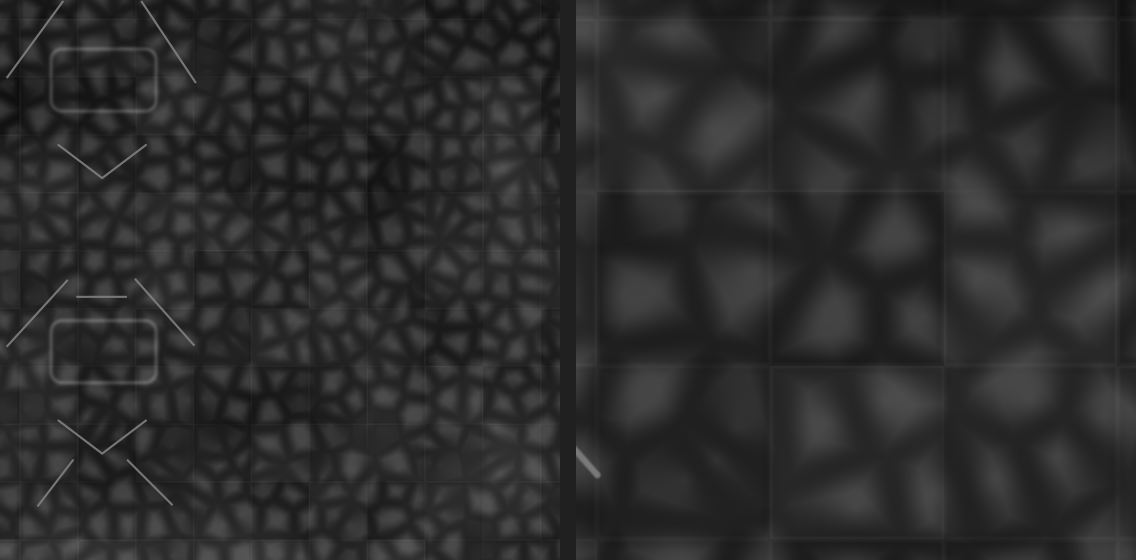
Left: the whole. Right: its middle third, enlarged.
Reproduce this texture map procedurally as a three.js fragment shader.

```glsl
// Dark grey panel: soft Voronoi pebbles under a grid of unevenly toned tiles,
// with thin pale seams and a few line marks and rounded frames on the left.
// Cells come from F2 - F1 distances, slow tone drift from gradient noise.

#define CELLS 19.0        // pebbles across the canvas
#define JITTER 0.84       // irregularity of the pebbles
#define TILE 0.1033       // tile side
#define TILE_SHIFT 0.0358 // grid origin
#define BASE_TONE 0.132   // tone of the gaps
#define CELL_GAIN 0.145   // pebble brightness over the gaps
#define TILE_VARY 0.060   // tone spread between tiles
#define DRIFT 0.065       // strength of the slow tone noise
#define FALL 0.050        // darkening towards the top
#define SEAM_GAIN 0.036   // seam brightness
#define MARK_TONE 0.50    // tone of the line marks
#define MARK_AXIS 0.1825  // centre line of the marks

varying vec2 vUv;

vec2 hash2(vec2 p) {
  vec3 q = fract(p.xyx * vec3(0.1031, 0.1030, 0.0973));
  q += dot(q, q.yzx + 33.33);
  return fract((q.xx + q.yz) * q.zy);
}

float cornerSlope(vec2 corner, vec2 offset) {
  float angle = 6.2832 * hash2(corner + 71.0).x;
  return dot(vec2(cos(angle), sin(angle)), offset);
}

float gradientNoise(vec2 p) {
  vec2 i = floor(p), f = fract(p);
  vec2 u = f * f * f * (f * (f * 6.0 - 15.0) + 10.0);
  vec2 e = vec2(1.0, 0.0);
  return mix(mix(cornerSlope(i, f), cornerSlope(i + e, f - e), u.x),
             mix(cornerSlope(i + e.yx, f - e.yx), cornerSlope(i + 1.0, f - 1.0), u.x), u.y);
}

// Bright in the middle of each Voronoi cell, dark along its borders
float pebbles(vec2 p) {
  vec2 home = floor(p);
  float nearest = 8.0, second = 8.0;
  for (int y = -2; y <= 2; y++) {
    for (int x = -2; x <= 2; x++) {
      vec2 cell = home + vec2(float(x), float(y));
      vec2 site = cell + 0.5 + JITTER * (hash2(cell + 19.0) - 0.5);
      float d = distance(p, site);
      second = min(second, max(nearest, d));
      nearest = min(nearest, d);
    }
  }
  return smoothstep(0.02, 0.86, second - nearest);
}

float segment(vec2 p, vec2 a, vec2 b) {
  vec2 ab = b - a;
  return length(p - a - ab * clamp(dot(p - a, ab) / dot(ab, ab), 0.0, 1.0));
}

float roundedFrame(vec2 p, vec2 halfSize, float radius) {
  vec2 q = abs(p) - halfSize + radius;
  return abs(length(max(q, 0.0)) + min(max(q.x, q.y), 0.0) - radius);
}

float lineMarks(vec2 p) {
  vec2 m = vec2(abs(p.x - MARK_AXIS), p.y);
  // Two chevrons, mirrored about the axis
  float d = segment(m, vec2(0.0, 0.682), vec2(0.078, 0.741));
  d = min(d, segment(m, vec2(0.0, 0.190), vec2(0.078, 0.249)));
  // Slanted pairs
  d = min(d, segment(p, vec2(0.112, 0.997), vec2(0.013, 0.862)));
  d = min(d, segment(p, vec2(0.253, 0.997), vec2(0.349, 0.853)));
  d = min(d, segment(p, vec2(0.120, 0.499), vec2(0.013, 0.382)));
  d = min(d, segment(p, vec2(0.242, 0.501), vec2(0.346, 0.384)));
  d = min(d, segment(p, vec2(0.130, 0.178), vec2(0.068, 0.097)));
  d = min(d, segment(p, vec2(0.228, 0.178), vec2(0.307, 0.099)));
  // Level dash
  return min(d, segment(p, vec2(0.138, 0.470), vec2(0.225, 0.470)));
}

void main() {
  vec2 p = vUv;

  // Pebbles with slow drift in tone
  float drift = gradientNoise(p * 3.2 + 4.7) + 0.6 * gradientNoise(p * 8.0 + 21.3);
  float tone = BASE_TONE + CELL_GAIN * pebbles(p * CELLS + 0.3);
  tone += DRIFT * drift + FALL * (0.5 - p.y);

  // Tiles, each with its own tone
  vec2 grid = (p - TILE_SHIFT) / TILE;
  vec2 tileId = floor(grid);
  vec2 tileRandom = hash2(tileId + 43.0);
  tone += TILE_VARY * (0.5 * (tileRandom.x + tileRandom.y) - 0.5);

  // Pale seams of uneven strength in faint grooves
  vec2 seamDistance = (0.5 - abs(fract(grid) - 0.5)) * TILE;
  vec2 seam = 1.0 - smoothstep(0.0004, 0.0026, seamDistance);
  float wear = clamp(0.65 + 1.1 * gradientNoise(p * 11.0 + 8.1), 0.15, 1.2);
  float groove = 1.0 - smoothstep(0.001, 0.008, min(seamDistance.x, seamDistance.y));
  tone += SEAM_GAIN * wear * max(seam.x, seam.y) - 0.010 * groove;

  // Soft rounded frames
  vec2 frameHalf = vec2(0.0938, 0.0555);
  float frame = min(roundedFrame(p - vec2(0.185, 0.857), frameHalf, 0.020),
                    roundedFrame(p - vec2(0.185, 0.372), frameHalf, 0.020));
  tone += 0.15 * exp(-frame * frame / 0.000018);

  // Crisp line marks
  float mark = 1.0 - smoothstep(0.0008, 0.0030, lineMarks(p));
  tone = mix(tone, MARK_TONE, 0.9 * mark);

  gl_FragColor = vec4(vec3(clamp(tone, 0.06, 1.0)), 1.0);
}
```
